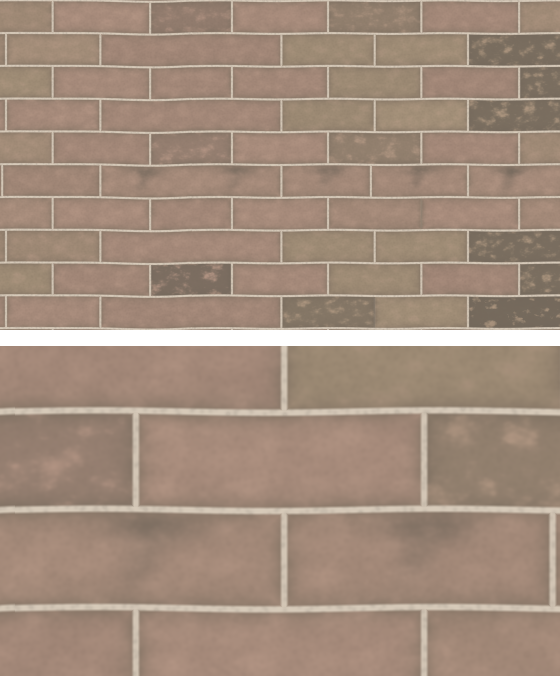
Top: the whole. Bottom: its middle third, enlarged.
A Shadertoy shader for this texture:

```glsl
// Weathered brick wall: ten courses of long pinkish bricks with thin pale joints and soot stains.

const vec3 PINK   = vec3(0.655, 0.545, 0.483);
const vec3 TAN    = vec3(0.635, 0.560, 0.470);
const vec3 EDGE   = vec3(0.510, 0.450, 0.390);
const vec3 SOOT   = vec3(0.430, 0.390, 0.345);
const vec3 MORTAR = vec3(0.835, 0.785, 0.720);

const float COURSES = 10.067;      // courses per canvas height
const float HALF_STEP = 0.0833;    // half a brick, in canvas widths
const float JOINT = 0.0019;        // half width of a joint

vec2 hash2(vec2 p) {
    vec3 q = fract(vec3(p.xyx) * vec3(0.1031, 0.1030, 0.0973));
    q += dot(q, q.yzx + 33.33);
    return fract((q.xx + q.yz) * q.zy);
}

// Smooth cellular noise: 0 at cell points, near 1 between them
float cellular(vec2 p) {
    vec2 cell = floor(p), f = fract(p);
    float sum = 0.0;
    for (int j = -1; j <= 1; j++)
        for (int i = -1; i <= 1; i++) {
            vec2 o = vec2(i, j);
            vec2 d = o + hash2(cell + o) - f;
            sum += exp(-7.0 * dot(d, d));
        }
    return clamp(1.0 - 0.7 * sum, 0.0, 1.0);
}

float mottle(vec2 p) {
    return 0.55 * cellular(p) + 0.3 * cellular(p * 2.3 + 7.0) + 0.15 * cellular(p * 5.1 + 19.0);
}

// Horizontal position of the joint at half-brick index h, with uneven spacing
float jointX(float h, float row) {
    float drift = h < 4.5 ? 0.0075 * smoothstep(1.5, 3.0, h)
                          : -0.013 + 0.005 * smoothstep(5.0, 6.0, h) + 0.008 * smoothstep(10.0, 11.0, h);
    float slip = row == 5.0 && mod(h, 8.0) == 0.0 ? -0.0068 : 0.0;
    return 0.0107 + h * HALF_STEP + drift + slip;
}

// Left edge, right edge and index of the nearest joint
vec3 findBrick(float x, float row) {
    float odd = mod(row, 2.0);
    vec3 b = vec3(-1.0, 2.0, 0.0);
    float nearest = 9.0;
    for (int k = -1; k <= 6; k++) {
        float h = 2.0 * float(k) + 1.0 - odd;
        if (h == 4.0) continue;    // one double-length brick
        float j = jointX(h, row);
        if (j <= x) b.x = max(b.x, j); else b.y = min(b.y, j);
        if (abs(j - x) < nearest) { nearest = abs(j - x); b.z = h; }
    }
    return b;
}

float band(float x, float a, float b) { return step(a, x) * step(x, b); }

// How tan a brick is, from its course and centre
float tanAmount(float row, float cx) {
    if (mod(row, 2.0) > 0.5)
        return row == 5.0 ? 0.1 : max(step(0.5, cx), 0.6 * step(cx, 0.1) * step(mod(row, 6.0), 1.5));
    float column = max(band(cx, 0.58, 0.76), max(step(cx, 0.05), step(0.93, cx)));
    return column * (mod(row, 6.0) == 2.0 ? 1.0 : (row == 6.0 ? 0.15 : 0.6));
}

// How sooty a brick is, from its course and centre
float sootAmount(float row, float cx) {
    bool odd = mod(row, 2.0) > 0.5;
    float rightEnd = odd && row != 5.0 ? step(0.84, cx) * (row == 9.0 ? 1.1 : 0.75) : 0.0;
    float tail = mod(row, 6.0) == 2.0 ? 0.75 * step(0.93, cx) : 0.0;
    float swirl = row == 8.0 ? 0.75 * band(cx, 0.3, 0.4) : 0.0;
    float low = row == 9.0 ? 0.55 * band(cx, 0.5, 0.66) : 0.0;
    float brown = row == 0.0 || row == 4.0 ? 0.3 * max(band(cx, 0.3, 0.4), step(0.58, cx) * step(cx, 0.76)) : 0.0;
    return max(max(rightEnd, tail), max(max(swirl, low), brown));
}

// Row of slanted smoke marks hanging from the top of one course
float smokeMarks(float x, float v) {
    float sum = 0.0;
    for (int k = 0; k < 5; k++) {
        float c = 0.262 + 0.163 * float(k);
        float cap = exp(-pow((x - c) / 0.027, 2.0) - pow((v - 0.18) / 0.16, 2.0));
        float tail = exp(-pow((x - c + 0.022 * (v - 0.2)) / 0.011, 2.0) - pow((v - 0.5) / 0.28, 2.0));
        sum += 0.55 * cap + 0.35 * tail;
    }
    return sum;
}

void mainImage(out vec4 fragColor, in vec2 fragCoord) {
    vec2 p = fragCoord / iResolution.x;
    float height = iResolution.y / iResolution.x;
    float courseHeight = height / COURSES;
    float soft = max(0.75 / iResolution.x, 0.0011);

    // Courses counted from the top, with slightly uneven bed joints
    float sag = 0.025 * sin(p.x * 19.0) * step(p.x, 0.342) + 0.012 * sin(p.x * 31.0 + 2.0);
    float t = (height - p.y) / courseHeight - 0.022 + sag;
    float row = floor(t), v = fract(t);
    vec3 brick = findBrick(p.x, row);
    float centre = 0.5 * (brick.x + brick.y);
    float dx = min(p.x - brick.x, brick.y - p.x);
    float dy = min(v, 1.0 - v) * courseHeight;

    // Brick face: tone, cloudy grain, worn dark rim
    vec2 seed = hash2(vec2(row, floor(centre * 40.0)) + 11.0);
    float cloud = mottle(p * vec2(38.0, 52.0) + seed * 9.0);
    float grain = cellular(p * 230.0) - 0.5;
    vec3 color = mix(PINK, TAN, clamp(tanAmount(row, centre) * (0.6 + 0.6 * cloud), 0.0, 1.0));
    color *= 1.0 + 0.04 * (seed.x - 0.5) + 0.09 * (0.5 - cloud) + 0.025 * grain;
    float rim = exp(-min(dx, dy) / 0.0055) * (0.4 + 0.8 * cloud);
    color = mix(color, EDGE, clamp(rim, 0.0, 0.85));

    // Soot
    float stain = sootAmount(row, centre) * smoothstep(0.15, 0.75, cloud);
    if (row == 5.0) stain += smokeMarks(p.x, v) * (0.5 + 0.7 * cloud);
    color = mix(color, SOOT, clamp(stain, 0.0, 0.85));

    // Joints, two of them nearly worn away
    bool worn = (row == 6.0 && brick.z == 9.0) || (row == 9.0 && brick.z == 8.0);
    float upright = (1.0 - smoothstep(JOINT - soft, JOINT + soft, dx)) * (worn ? 0.12 : 0.95);
    float bed = 1.0 - smoothstep(JOINT - soft, JOINT + soft, dy);
    vec3 mortar = MORTAR * (0.97 + 0.08 * grain);
    fragColor = vec4(mix(color, mortar, max(upright, bed)), 1.0);
}
```
